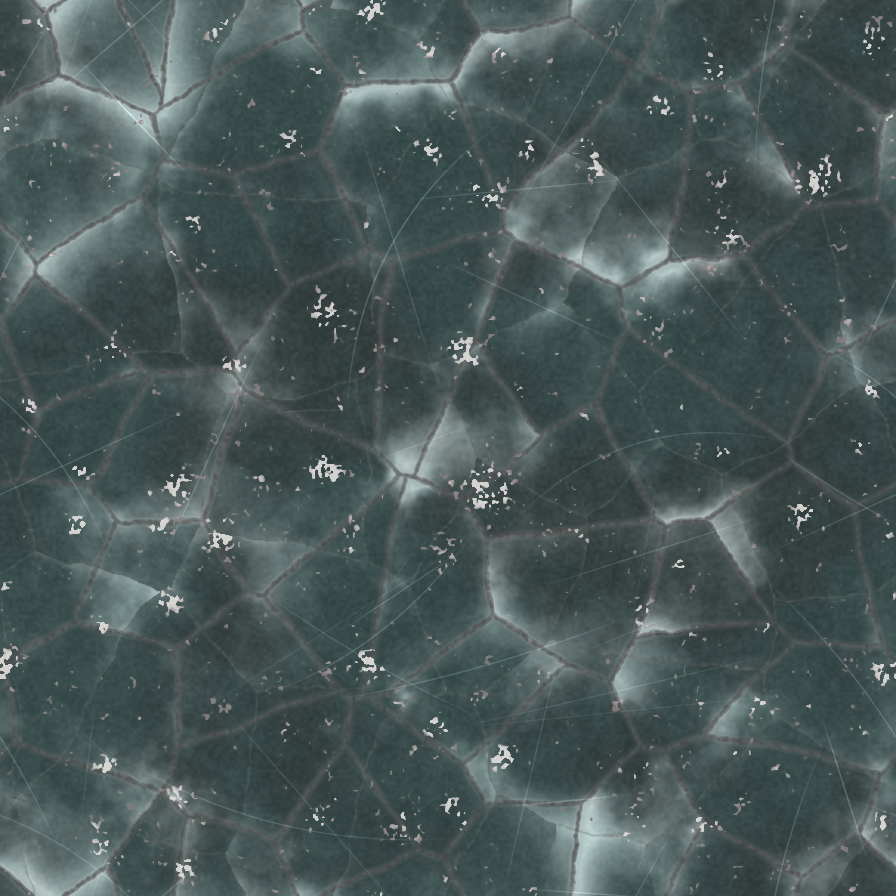
Give the GLSL for this texture, as a WebGL 2 fragment shader.

```glsl
#version 300 es
precision highp float;

uniform vec2 u_resolution;
out vec4 fragColor;

const float TAU = 6.2831853;

// Integer hash of a grid cell that wraps every `count` cells
vec2 hash2(vec2 cell, float count, float seed) {
    uvec3 v = uvec3(floor(mod(cell + 0.5, count)), seed) * 1664525u + 1013904223u;
    v.x += v.y * v.z; v.y += v.z * v.x; v.z += v.x * v.y;
    v ^= v >> 16u;
    v.x += v.y * v.z; v.y += v.z * v.x; v.z += v.x * v.y;
    return vec2(v.xy >> 8u) / 16777216.0;
}

// Smooth cellular noise: random values blended by distance to jittered sites
float cellNoise(vec2 p, float count, float seed) {
    vec2 g = p * count, base = floor(g);
    float total = 0.0, weight = 0.0001;
    for (int j = -1; j <= 1; j++)
    for (int i = -1; i <= 1; i++) {
        vec2 cell = base + vec2(i, j);
        vec2 h = hash2(cell, count, seed);
        vec2 r = cell + 0.25 + 0.5 * h - g;
        float w = max(0.0, 1.0 - dot(r, r) / 1.56);
        w *= w * w;
        total += w * fract(h.x * 91.7 + h.y * 57.3);
        weight += w;
    }
    return total / weight;
}

float clouds(vec2 p, float count, float seed) {
    float sum = 0.0, amp = 0.5;
    for (int k = 0; k < 5; k++) {
        sum += amp * cellNoise(p, count, seed + float(k));
        count = count * 2.0 + 1.0;
        amp *= 0.58;
    }
    return sum / 1.112;
}

// Layered sines that bend the cracks
vec2 warp(vec2 p, float amount) {
    vec2 offset = vec2(0.0);
    float freq = 2.0;
    for (int k = 0; k < 5; k++) {
        vec2 phase = TAU * freq * p.yx + TAU * floor(freq * 0.5) * p + freq * vec2(1.3, 2.9);
        offset += sin(phase) / freq;
        freq = floor(freq * 2.3);
    }
    return p + amount * offset;
}

// x: distance to the closest crack, y: glow shed by the cracks into this plate
vec2 plates(vec2 p, float count, float seed, float reach) {
    vec2 g = p * count, base = floor(g), nearest = vec2(0.0), home = base;
    float best = 100.0;
    for (int j = -1; j <= 1; j++)
    for (int i = -1; i <= 1; i++) {
        vec2 cell = base + vec2(i, j);
        vec2 r = cell + hash2(cell, count, seed) - g;
        if (dot(r, r) < best) { best = dot(r, r); nearest = r; home = cell; }
    }
    float edge = 10.0, glow = 0.0;
    for (int j = -2; j <= 2; j++)
    for (int i = -2; i <= 2; i++) {
        if (i == 0 && j == 0) continue;
        vec2 cell = home + vec2(i, j);
        vec2 r = cell + hash2(cell, count, seed) - g;
        float d = dot(0.5 * (nearest + r), normalize(r - nearest)) / count;
        float strength = hash2(home, count, seed + 10.0 + float(i + 2 + 5 * (j + 2))).x;
        edge = min(edge, d);
        glow += (0.05 + 1.2 * strength * strength * strength) * exp(-d / reach);
    }
    return vec2(edge, glow);
}

// Long, nearly straight hairlines
float scratches(vec2 p, float pixel) {
    float sum = 0.0;
    for (int k = 0; k < 40; k++) {
        vec2 a = hash2(vec2(k, 3), 64.0, 71.0), b = hash2(vec2(k, 9), 64.0, 72.0);
        vec2 r = fract(p - a + 0.5) - 0.5;
        vec2 dir = vec2(cos(TAU * b.x), sin(TAU * b.x));
        float along = dot(r, dir), halfLength = mix(0.05, 0.24, b.y);
        float bow = pow(2.0 * fract(b.y * 37.0) - 1.0, 9.0) * 3.0;
        float across = abs(dot(r, vec2(-dir.y, dir.x)) - bow * along * along);
        float fade = 1.0 - smoothstep(0.3, 1.0, abs(along) / halfLength);
        sum += fade * mix(0.2, 1.0, fract(a.x * 53.0)) * (1.0 - smoothstep(0.0, 0.0004 + pixel, across));
    }
    return sum;
}

// Density of the mineral clusters
float clusters(vec2 p, float count, float seed) {
    vec2 g = p * count, base = floor(g);
    float density = 0.0;
    for (int j = -1; j <= 1; j++)
    for (int i = -1; i <= 1; i++) {
        vec2 cell = base + vec2(i, j);
        vec2 r = cell + hash2(cell, count, seed) - g;
        vec2 h = hash2(cell, count, seed + 1.0);
        float radius = mix(0.1, 0.27, h.x);
        density += h.y * exp(-dot(r, r) / (radius * radius));
    }
    return density;
}

void main() {
    vec2 p = gl_FragCoord.xy / u_resolution;
    float pixel = 1.0 / u_resolution.y;
    float haze = clouds(p, 9.0, 20.0), tint = clouds(p, 6.0, 30.0);
    float grain = cellNoise(p, 290.0, 40.0), rough = cellNoise(p, 65.0, 61.0);
    vec2 jag = 0.004 * (vec2(rough, cellNoise(p, 47.0, 66.0)) - 0.5);
    vec2 crack = plates(warp(p, 0.009) + jag, 7.0, 1.0, 0.021);
    vec2 faint = plates(warp(p, 0.02) + jag, 5.0, 50.0, 0.018);

    // Dark stone
    vec3 color = mix(vec3(0.202, 0.245, 0.245), vec3(0.216, 0.292, 0.292), smoothstep(0.35, 0.62, tint));
    color += 0.05 * (grain - 0.5) + 0.03 * (rough - 0.5);

    // Pale broken mist gathered along the cracks
    float mist = (crack.y + 0.4 * faint.y) * (0.1 + 1.3 * smoothstep(0.34, 0.66, haze));
    mist += 0.2 * smoothstep(0.54, 0.72, haze);
    mist = 1.15 * mist * mist / (mist + 0.22);
    color += min(mist, 1.5) * vec3(0.355, 0.365, 0.363);

    // Rough cracks with a dark halo and a pale rim
    float ragged = crack.x + 0.002 * (grain - 0.5);
    color = mix(color, vec3(0.215, 0.23, 0.23), 0.45 * exp(-crack.x / 0.006));
    color += 0.09 * haze * exp(-pow((ragged - 0.0035) / 0.0018, 2.0));
    float vein = 1.0 - smoothstep(0.0006, 0.0028 + pixel, ragged);
    float thinVein = 1.0 - smoothstep(0.0, 0.0014 + pixel, faint.x);
    vec3 veinColor = vec3(0.385, 0.39, 0.385) + 0.16 * (grain - 0.5);
    color = mix(color, veinColor, vein * mix(0.3, 0.85, haze) + 0.32 * thinVein * (1.0 - vein));

    // Hairlines
    color += 0.17 * scratches(p, pixel) * vec3(0.85, 1.0, 1.0);

    // Mineral flecks, crumbled towards the rim of each cluster
    float crumb = 0.55 * smoothstep(0.2, 0.8, grain) + 0.45 * cellNoise(p, 170.0, 60.0);
    float density = clusters(p, 11.0, 62.0) + 0.5 * clusters(p, 23.0, 64.0);
    float fleck = smoothstep(0.0, 0.09, crumb + 0.5 * min(density, 0.9) + 0.4 * (rough - 0.5) - 0.96);
    float shine = smoothstep(0.3, 0.9, density + 0.8 * (grain - 0.5));
    vec3 mineral = mix(vec3(0.52, 0.49, 0.49), vec3(0.88, 0.87, 0.86), shine);
    color = mix(color, mineral, 0.92 * fleck);

    fragColor = vec4(clamp(color, 0.0, 1.0), 1.0);
}
```
